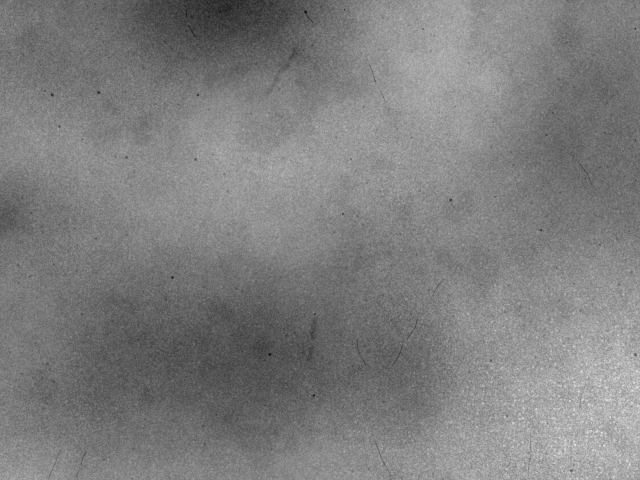
A WebGL 1 fragment shader for this texture:

```glsl
precision highp float;
// Worn grey concrete: soft clouds of tone, fine grain, dust specks and faint scratches.
uniform vec2 u_resolution;

float hash(vec2 p) {
  vec3 q = fract(vec3(p.xyx) * 0.1031);
  q += dot(q, q.yzx + 33.33);
  return fract((q.x + q.y) * q.z);
}

vec2 hash2(vec2 p) {
  return vec2(hash(p), hash(p + 57.3));
}

float valueNoise(vec2 p) {
  vec2 cell = floor(p);
  vec2 f = fract(p);
  f = f * f * (3.0 - 2.0 * f);
  float low = mix(hash(cell), hash(cell + vec2(1.0, 0.0)), f.x);
  float high = mix(hash(cell + vec2(0.0, 1.0)), hash(cell + 1.0), f.x);
  return mix(low, high, f.y);
}

vec2 turn(vec2 p, float angle) {
  float c = cos(angle);
  float s = sin(angle);
  return vec2(c * p.x - s * p.y, s * p.x + c * p.y);
}

float fbm(vec2 p) {
  float sum = 0.0;
  float weight = 0.5;
  for (int i = 0; i < 5; i++) {
    sum += weight * valueNoise(p);
    p = turn(p, 0.6) * 2.03 + 17.0;
    weight *= 0.5;
  }
  return sum;
}

// Soft elliptical patch, 1 at its centre.
float patchAt(vec2 p, vec2 centre, vec2 size) {
  vec2 d = (p - centre) / size;
  return exp(-dot(d, d));
}

// Round specks, at most one per grid cell.
float specks(vec2 p, float density, float chance, float radius, float pixel) {
  vec2 cell = floor(p * density);
  vec2 centre = (cell + 0.2 + 0.6 * hash2(cell + density)) / density;
  float size = radius * (0.5 + 0.7 * hash(cell + 9.1));
  float present = step(hash(cell + 31.7), chance);
  return present * (1.0 - smoothstep(size - pixel, size + pixel, length(p - centre)));
}

// Broken, slightly wavering line with soft ends.
float scratch(vec2 p, vec2 centre, float angle, float halfLength, float width, float pixel) {
  vec2 q = turn(p - centre, angle);
  q.y += 0.012 * (valueNoise(vec2(q.x * 30.0, angle * 9.0)) - 0.5);
  float line = 1.0 - smoothstep(width * 0.3, width + pixel, abs(q.y));
  float ends = 1.0 - smoothstep(halfLength * 0.6, halfLength, abs(q.x));
  return line * ends * smoothstep(0.2, 0.6, valueNoise(p * 70.0));
}

float scratches(vec2 p, float pixel) {
  float marks = 0.0;
  for (int i = 0; i < 14; i++) {
    vec2 seed = vec2(float(i) * 3.7 + 1.0, 8.3);
    vec2 centre = hash2(seed) * vec2(1.33, 1.0);
    float angle = 1.57 + 1.5 * (hash(seed + 4.0) - 0.5);
    float halfLength = mix(0.02, 0.08, hash(seed + 11.0));
    float smear = step(0.55, hash(seed + 19.0));
    float width = mix(0.0008, 0.007, smear);
    float strength = mix(0.12, 0.07, smear);
    marks += strength * scratch(p, centre, angle, halfLength, width, pixel);
  }
  return marks;
}

float cloudTone(vec2 p) {
  vec2 q = p + 0.10 * (vec2(fbm(p * 4.0), fbm(p * 4.0 + 40.0)) - 0.5);
  float tone = 0.468 + 0.22 * (fbm(p * 3.2 + 5.0) - 0.48);
  tone += 0.13 * patchAt(q, vec2(0.55, 0.68), vec2(0.55, 0.23));
  tone += 0.09 * patchAt(q, vec2(0.90, 0.90), vec2(0.24, 0.22));
  tone += 0.21 * patchAt(q, vec2(1.33, 0.19), vec2(0.30, 0.23));
  tone += 0.09 * (1.0 - smoothstep(0.0, 0.18, q.y));
  tone -= 0.26 * patchAt(q, vec2(0.45, 1.02), vec2(0.25, 0.18));
  tone -= 0.15 * patchAt(q, vec2(0.0, 0.57), vec2(0.18, 0.09));
  tone -= 0.12 * patchAt(q, vec2(0.59, 0.27), vec2(0.18, 0.19));
  tone -= 0.11 * patchAt(q, vec2(0.86, 0.25), vec2(0.10, 0.16));
  tone -= 0.08 * patchAt(q, vec2(0.24, 0.22), vec2(0.25, 0.19));
  tone -= 0.09 * patchAt(q, vec2(1.22, 0.72), vec2(0.17, 0.25));
  return tone;
}

void main() {
  vec2 p = gl_FragCoord.xy / u_resolution.y;
  float pixel = 0.7 / u_resolution.y;
  float tone = cloudTone(p);

  // Grain grows rougher where the surface is worn pale.
  float wear = patchAt(p, vec2(1.25, 0.12), vec2(0.36, 0.27));
  float roughness = 0.7 + 0.5 * fbm(p * 6.0 + 70.0) + 0.6 * wear;
  float fine = valueNoise(turn(p, 0.5) * 420.0) - 0.5;
  float coarse = valueNoise(turn(p, 1.1) * 190.0 + 23.0) - 0.5;
  float mottle = fbm(p * 30.0) - 0.48;
  tone += roughness * (0.118 * fine + 0.03 * coarse) + 0.055 * mottle;

  // Ragged stains, pale flecks, small pits, dark dust and scratches.
  tone -= 0.05 * smoothstep(0.58, 0.78, fbm(p * 11.0 + 90.0));
  tone += (0.05 + 0.08 * wear) * specks(p, 105.0, 0.2 + 0.3 * wear, 0.0023, pixel);
  tone -= 0.08 * specks(turn(p, 0.4) + 3.0, 62.0, 0.12, 0.0024, pixel);
  tone -= 0.25 * specks(p + 7.0, 13.0, 0.11, 0.0030, pixel);
  tone -= scratches(p, pixel);

  gl_FragColor = vec4(vec3(clamp(tone, 0.0, 1.0)), 1.0);
}
```
